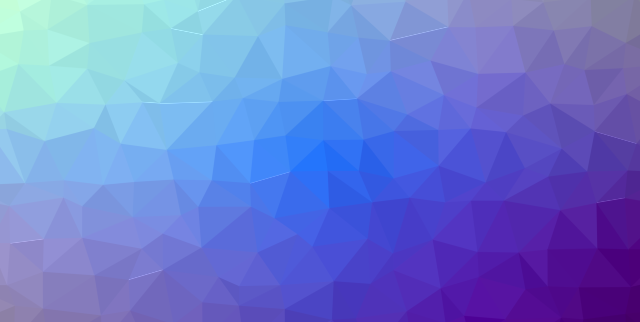
Write a WebGL 2 fragment shader that draws this background.

```glsl
#version 300 es
precision highp float;

uniform vec2 u_resolution;
out vec4 outColor;

vec2 hash2(vec2 p) {
    vec3 q = fract(p.xyx * vec3(0.1031, 0.1030, 0.0973));
    q += dot(q, q.yzx + 33.33);
    return fract((q.xx + q.yz) * q.zy);
}

// Five evenly spaced colours blended along t
vec3 ramp(float t, vec3 a, vec3 b, vec3 c, vec3 d, vec3 e) {
    t = clamp(t, 0.0, 1.0) * 4.0;
    vec3 left = mix(a, b, min(t, 1.0));
    vec3 right = mix(d, e, clamp(t - 3.0, 0.0, 1.0));
    return t < 2.0 ? mix(left, c, clamp(t - 1.0, 0.0, 1.0))
                   : mix(c, right, clamp(t - 2.0, 0.0, 1.0));
}

// Smooth colour field, uv from the lower left
vec3 field(vec2 uv) {
    float x = uv.x;
    vec3 bottom = ramp(x, vec3(0.55, 0.50, 0.65), vec3(0.45, 0.39, 0.72),
        vec3(0.30, 0.25, 0.74), vec3(0.33, 0.03, 0.61), vec3(0.28, 0.00, 0.42));
    vec3 low = ramp(x, vec3(0.60, 0.57, 0.81), vec3(0.47, 0.50, 0.85),
        vec3(0.27, 0.34, 0.87), vec3(0.32, 0.15, 0.71), vec3(0.32, 0.01, 0.51));
    vec3 middle = ramp(x, vec3(0.54, 0.73, 0.92), vec3(0.45, 0.67, 0.95),
        vec3(0.12, 0.44, 0.98), vec3(0.31, 0.31, 0.83), vec3(0.33, 0.22, 0.62));
    vec3 high = ramp(x, vec3(0.67, 0.96, 0.87), vec3(0.56, 0.83, 0.92),
        vec3(0.38, 0.62, 0.95), vec3(0.46, 0.43, 0.82), vec3(0.45, 0.38, 0.64));
    vec3 top = ramp(x, vec3(0.77, 1.00, 0.85), vec3(0.61, 0.91, 0.89),
        vec3(0.50, 0.72, 0.90), vec3(0.58, 0.57, 0.78), vec3(0.50, 0.50, 0.58));
    return ramp(uv.y, bottom, low, middle, high, top);
}

// Lattice vertex, calmer around the central facets
vec2 vertex(vec2 id) {
    float jitter = mix(0.12, 0.66, smoothstep(0.0, 3.0, length(id)));
    vec2 offset = (hash2(id + 71.0) - 0.5) * jitter;
    return vec2(0.01, 0.067) + (id + offset) * vec2(0.119, 0.108);
}

float edgeDistance(vec2 p, vec2 a, vec2 b) {
    vec2 e = b - a, w = p - a;
    return (e.x * w.y - e.y * w.x) / length(e);
}

// Adds one flat facet, weighted by its coverage of the pixel
void addFacet(inout vec4 sum, vec2 p, vec2 a, vec2 b, vec2 c, vec2 seed) {
    float side = sign(edgeDistance(c, a, b));
    float seam = side * edgeDistance(p, a, b);
    float inside = min(seam, side * min(edgeDistance(p, b, c), edgeDistance(p, c, a)));
    float pixel = 0.7 / u_resolution.y;
    float cover = smoothstep(-pixel, pixel, inside);
    if (cover <= 0.0) return;

    vec2 aspect = vec2(u_resolution.x / u_resolution.y, 1.0);
    vec2 rnd = hash2(seed);
    vec3 color = field((a + b + c) / 3.0 / aspect + 0.5) + (rnd.x - 0.5) * 0.045;
    // Faint hairline on a few seams
    float line = 1.0 - smoothstep(0.0005, 0.003, abs(seam));
    color += 0.16 * line * step(0.965, rnd.y);
    sum += vec4(color, 1.0) * cover;
}

void main() {
    vec2 p = (gl_FragCoord.xy - 0.5 * u_resolution) / u_resolution.y;
    vec2 home = floor((p - vec2(0.01, 0.067)) / vec2(0.119, 0.108));
    vec4 sum = vec4(0.0);

    for (int j = -1; j <= 1; j++) {
        for (int i = -1; i <= 1; i++) {
            vec2 id = home + vec2(i, j);
            vec2 a = vertex(id);
            vec2 b = vertex(id + vec2(1, 0));
            vec2 c = vertex(id + vec2(1, 1));
            vec2 d = vertex(id + vec2(0, 1));
            // Split along the shorter diagonal, fanning out at the centre
            vec2 mid = id + vec2(0.5, 1.0);
            float fan = 0.1 * sign(mid.x) * exp(-dot(mid, mid));
            vec2 seed = id * 2.0 + 137.0;
            if (distance(a, c) + fan < distance(b, d)) {
                addFacet(sum, p, a, b, c, seed);
                addFacet(sum, p, c, d, a, seed + 1.0);
            } else {
                addFacet(sum, p, a, b, d, seed);
                addFacet(sum, p, c, d, b, seed + 1.0);
            }
        }
    }
    outColor = vec4(clamp(sum.rgb / max(sum.a, 0.001), 0.0, 1.0), 1.0);
}
```
